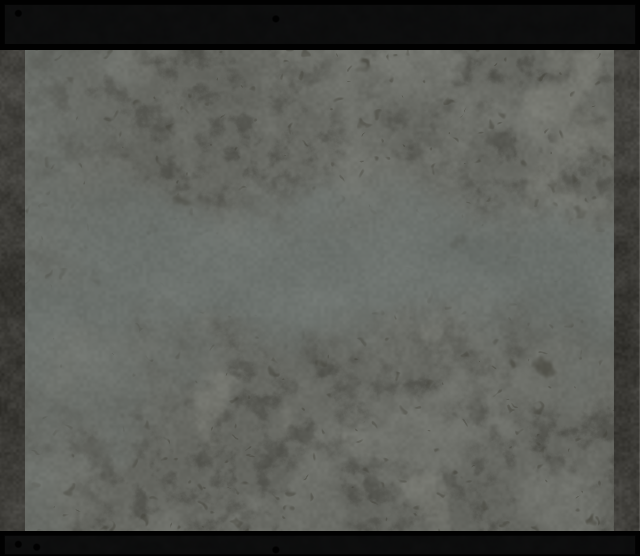
Reproduce this texture procedurally as a Shadertoy shader.

```glsl
// A stained grey concrete slab between dark side strips and black bolted bars.
// Layered value noise makes soft grime and grain, cellular noise makes the
// scattered specks, and box distances cut out the frame.

// Layout, in units of the canvas height (x also runs in heights)
const float TOP_BAR = 0.910;
const float BOTTOM_BAR = 0.045;
const float STRIP_WIDTH = 0.045;
const float RIM = 0.0085;
const float BOLT_RADIUS = 0.0062;

// Colours
const vec3 CONCRETE = vec3(0.440, 0.448, 0.424);
const vec3 COOL_TINT = vec3(-0.018, -0.004, 0.003);
const vec3 GRIME = vec3(0.335, 0.338, 0.315);
const vec3 PALE = vec3(0.505, 0.510, 0.480);
const vec3 SPECK = vec3(0.245, 0.240, 0.205);
const vec3 STRIP = vec3(0.238, 0.234, 0.217);
const vec3 PANEL = vec3(0.050, 0.052, 0.053);
const vec3 BLACK = vec3(0.004);

// Texture
const float BLOTCH_SCALE = 9.0;
const float MOTTLE_SCALE = 36.0;
const float GRAIN_SCALE = 150.0;
const float GRAIN_STRENGTH = 0.030;

float hash(vec2 p) {
    vec3 q = fract(p.xyx * 0.1031);
    q += dot(q, q.yzx + 33.33);
    return fract((q.x + q.y) * q.z);
}

float noise(vec2 p) {
    vec2 cell = floor(p), f = fract(p);
    f = f * f * (3.0 - 2.0 * f);
    float low = mix(hash(cell), hash(cell + vec2(1, 0)), f.x);
    float high = mix(hash(cell + vec2(0, 1)), hash(cell + vec2(1, 1)), f.x);
    return mix(low, high, f.y);
}

float fbm(vec2 p) {
    float sum = 0.0, weight = 0.5;
    for (int i = 0; i < 5; i++) {
        sum += weight * noise(p);
        p = mat2(0.8, 0.6, -0.6, 0.8) * p * 2.03 + 17.3;
        weight *= 0.5;
    }
    return sum / 0.97;
}

// Sparse soft dots: one jittered point per cell, most of them left out
float specks(vec2 p, float share) {
    vec2 cell = floor(p);
    float amount = 0.0;
    for (int y = -1; y <= 1; y++)
    for (int x = -1; x <= 1; x++) {
        vec2 id = cell + vec2(x, y);
        vec2 point = id + vec2(hash(id + 3.7), hash(id + 41.2));
        float radius = mix(0.12, 0.32, hash(id + 9.1));
        float dot1 = 1.0 - smoothstep(0.2 * radius, radius, length(p - point));
        amount = max(amount, dot1 * step(hash(id + 77.0), share));
    }
    return amount;
}

// Antialiased coverage of a rectangle
float box(vec2 p, vec2 lo, vec2 hi, float aa) {
    vec2 d = max(lo - p, p - hi);
    return 1.0 - smoothstep(-0.5 * aa, 0.5 * aa, max(d.x, d.y));
}

float bolt(vec2 p, vec2 centre, float aa) {
    return 1.0 - smoothstep(-aa, aa, length(p - centre) - BOLT_RADIUS);
}

vec3 concrete(vec2 p) {
    vec2 warp = vec2(fbm(p * 5.0), fbm(p * 5.0 + 31.0)) - 0.5;

    // A clean cool band rises gently through the middle, grime lies around it
    float bandCentre = 0.43 + 0.09 * smoothstep(0.2, 0.8, p.x);
    float dirty = smoothstep(0.06, 0.24, abs(p.y - bandCentre) + 0.35 * warp.x);
    dirty *= 0.45 + 0.55 * smoothstep(0.05, 0.24, p.x + 0.3 * warp.y);
    float blotch = smoothstep(0.38, 0.68, fbm(p * BLOTCH_SCALE + warp));
    float mottle = smoothstep(0.42, 0.76, fbm(p * MOTTLE_SCALE + 5.0));
    float grime = dirty * (0.42 * blotch + 0.50 * mottle * (0.35 + blotch));

    vec3 col = CONCRETE + COOL_TINT * (1.0 - dirty);
    col += 0.07 * (fbm(p * vec2(7.0, 11.0) + 60.0) - 0.5);
    col = mix(col, GRIME, grime);
    float pale = smoothstep(0.60, 0.78, fbm(p * 8.0 + 90.0));
    col = mix(col, PALE, 0.55 * pale * dirty);

    // Small dark pits and a few larger stains
    vec2 q = p + 0.02 * (vec2(noise(p * 70.0), noise(p * 70.0 + 8.0)) - 0.5);
    float pits = 0.35 * specks(q * 38.0, 0.22) * (0.15 + dirty);
    float stains = 0.55 * specks(q * 14.0, 0.07) * (0.2 + 0.8 * dirty);
    col = mix(col, SPECK, clamp(max(pits, stains), 0.0, 1.0));
    return col + GRAIN_STRENGTH * (noise(p * GRAIN_SCALE) - 0.5);
}

void mainImage(out vec4 fragColor, in vec2 fragCoord) {
    vec2 p = fragCoord / iResolution.y;
    float width = iResolution.x / iResolution.y;
    float aa = 1.0 / iResolution.y;

    // Worn side strips, with a thin bright right edge
    float wear = fbm(p * vec2(26.0, 34.0) + 12.0) - 0.5;
    vec3 col = STRIP + 0.11 * wear + 0.05 * (noise(p * 190.0) - 0.5);
    col += 0.025 * sin(p.y * 8.0 + 1.5);
    col += 0.12 * smoothstep(width - 0.003, width, p.x);

    float slab = box(p, vec2(STRIP_WIDTH, -1.0), vec2(width - STRIP_WIDTH - 0.002, 2.0), aa);
    col = mix(col, concrete(p), slab);

    // Black bars with slightly lighter inset panels
    float bars = 1.0 - box(p, vec2(-1.0, BOTTOM_BAR), vec2(width + 1.0, TOP_BAR), aa);
    col = mix(col, BLACK, bars);
    float panels = box(p, vec2(RIM, TOP_BAR + 0.011), vec2(width - RIM, 1.0 - RIM), aa);
    panels += box(p, vec2(RIM, 0.003), vec2(width - RIM, BOTTOM_BAR - RIM), aa);
    col = mix(col, PANEL + 0.016 * (fbm(p * 60.0) - 0.5), panels);

    // Bolt heads: a left and a middle one on each bar, one extra below
    float bolts = bolt(p, vec2(0.066, 0.016), aa);
    for (int i = 0; i < 2; i++) {
        float x = mix(0.033, 0.431 * width, float(i));
        bolts = max(bolts, bolt(p, vec2(x, 0.976 - 0.010 * float(i)), aa));
        bolts = max(bolts, bolt(p, vec2(x, 0.021 - 0.010 * float(i)), aa));
    }
    fragColor = vec4(mix(col, BLACK, bolts), 1.0);
}
```
